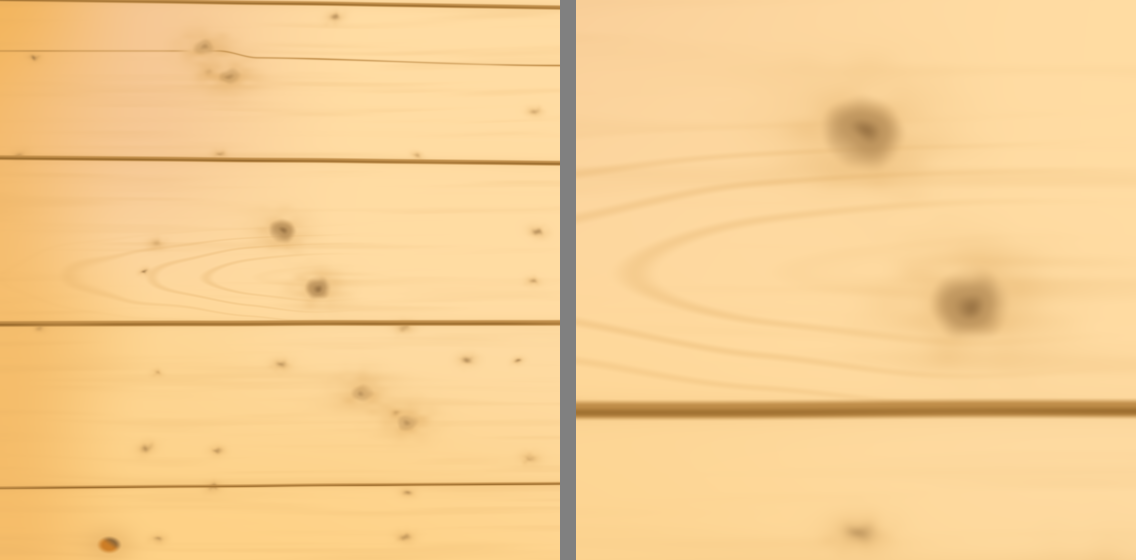
Left: the whole. Right: its middle third, enlarged.
Write a three.js fragment shader that draws this texture.

```glsl
// Four pale pine boards with brown horizontal seams, soft grain, knots and a hairline crack.
varying vec2 vUv;

const vec3 CREAM = vec3(1.0, 0.86, 0.635);
const vec3 HONEY = vec3(0.995, 0.82, 0.525);
const vec3 AMBER = vec3(0.95, 0.71, 0.37);
const vec3 BLUSH = vec3(0.96, 0.78, 0.58);
const vec3 GRAIN = vec3(0.86, 0.65, 0.36);
const vec3 SEAM_BROWN = vec3(0.74, 0.54, 0.27);
const vec3 SEAM_DARK = vec3(0.56, 0.38, 0.14);
const vec3 KNOT_BROWN = vec3(0.71, 0.55, 0.34);
const vec3 KNOT_DARK = vec3(0.48, 0.34, 0.18);
const vec3 RESIN = vec3(0.78, 0.45, 0.10);

// Seams from bottom to top: heights at both edges and half widths
const vec4 SEAM_LEFT = vec4(0.128, 0.421, 0.718, 1.001);
const vec4 SEAM_RIGHT = vec4(0.137, 0.424, 0.709, 0.987);
const vec4 SEAM_HALF = vec4(0.0025, 0.0048, 0.0040, 0.0036);

const vec2 ARCH_CENTRE = vec2(0.62, 0.505);
const vec2 ARCH_SIZE = vec2(0.34, 0.055);
const vec2 RESIN_KNOT = vec2(0.195, 0.027);
const vec2 SPECK_GRID = vec2(9.0, 13.0);
const float SPECK_CHANCE = 0.15;
const float KNOT_RADIUS = 0.022;
const float SOFT = 0.0022;

float hash(vec2 p) {
  vec3 q = fract(vec3(p.xyx) * 0.1031);
  q += dot(q, q.yzx + 33.33);
  return fract((q.x + q.y) * q.z);
}

float noise(vec2 p) {
  vec2 i = floor(p), f = fract(p);
  f = f * f * (3.0 - 2.0 * f);
  return mix(mix(hash(i), hash(i + vec2(1.0, 0.0)), f.x),
             mix(hash(i + vec2(0.0, 1.0)), hash(i + 1.0), f.x), f.y);
}

// Full inside the half width, with a soft edge
float band(float d, float halfWidth) {
  return 1.0 - smoothstep(halfWidth - SOFT, halfWidth + SOFT, abs(d));
}

// Cream to honey downwards, blush at the upper left, amber along the left edge
vec3 boardTone(vec2 p, float board) {
  float cloud = noise(p * vec2(3.0, 5.0) + 6.0) - 0.5;
  vec3 c = mix(HONEY, CREAM, smoothstep(0.0, 0.55, p.y + 0.25 * (p.x - 0.5) + 0.15 * cloud));
  float pink = (1.0 - smoothstep(0.22, 0.62, p.x + 0.1 * cloud)) * smoothstep(0.38, 0.8, p.y);
  c = mix(c, BLUSH, pink);
  float edge = 1.0 - smoothstep(-0.02, 0.27, p.x + 0.1 * cloud);
  c = mix(c, AMBER, edge * (0.72 + 0.28 * smoothstep(0.7, 1.0, p.y)));
  return c * (0.995 + 0.01 * hash(vec2(board, 4.0)));
}

// Paired knots step diagonally across the boards, strongest on the middle one
vec3 addKnots(vec3 c, vec2 p) {
  for (int i = 0; i < 6; i++) {
    float k = floor(float(i) / 2.0) - 1.0;
    float side = mod(float(i), 2.0) * 2.0 - 1.0;
    float size = 1.0 - 0.5 * abs(k);
    vec2 centre = vec2(0.537 - 0.15 * k, 0.537 + 0.308 * k + 0.0435 * k * k);
    vec2 d = p - centre - side * vec2(0.032 - 0.0095 * k, -0.0515 * size);
    d += 0.007 * (vec2(noise(p * 60.0), noise(p * 60.0 + 9.0)) - 0.5);
    float r = length(d * vec2(mix(0.5, 0.95, size), 1.0)) / (KNOT_RADIUS * mix(0.4, 1.0, size));
    vec2 h = d * vec2(0.7, 1.0) / KNOT_RADIUS;
    float halo = exp(-0.45 * dot(h, h));
    c = mix(c, GRAIN, halo * (0.2 + 0.35 * noise(p * vec2(45.0, 95.0))));
    c = mix(c, KNOT_BROWN, (1.0 - smoothstep(0.45, 1.1, r)) * (0.85 * size - 0.05));
    c = mix(c, KNOT_DARK, (1.0 - smoothstep(0.0, 0.5, r)) * 0.5 * size);
  }
  vec2 d = (p - RESIN_KNOT) * vec2(0.72, 1.0);
  float r = length(d) / 0.0145;
  c = mix(c, GRAIN, 0.45 * exp(-0.2 * r * r));
  vec3 resin = mix(RESIN, KNOT_DARK, smoothstep(-0.004, 0.014, d.x + d.y));
  return mix(c, resin, 0.85 * (1.0 - smoothstep(0.5, 1.2, r)));
}

vec3 addSpecks(vec3 c, vec2 p) {
  vec2 cell = floor(p * SPECK_GRID);
  vec2 jitter = vec2(hash(cell + 3.1), hash(cell + 17.7));
  vec2 d = p - (cell + 0.3 + 0.4 * jitter) / SPECK_GRID;
  float size = mix(0.003, 0.006, hash(cell + 41.0));
  d.y += 0.4 * (jitter.x - 0.5) * d.x;
  d += 0.004 * (noise(p * 110.0) - 0.5);
  float r = length(d * vec2(0.65, 1.0)) / size;
  float present = step(hash(cell + 71.0), SPECK_CHANCE);
  c = mix(c, GRAIN, present * 0.35 * exp(-0.22 * r * r));
  return mix(c, KNOT_DARK, present * (0.12 + 0.38 * jitter.y) * exp(-1.2 * r * r));
}

void main() {
  vec2 p = vUv;
  vec4 seams = mix(SEAM_LEFT, SEAM_RIGHT, p.x) + 0.0015 * (noise(vec2(p.x * 7.0, 2.0)) - 0.5);
  float board = dot(step(seams, vec4(p.y)), vec4(1.0));
  vec3 c = boardTone(p, board);

  // Long grain streaks, shifted on every board
  vec2 g = vec2(p.x, p.y + 0.012 * noise(p * vec2(3.0, 5.0) + board * 7.0)) + board * 3.7;
  float streak = 0.6 * noise(g * vec2(3.0, 65.0)) + 0.4 * noise(g * vec2(6.0, 150.0));
  c = mix(c, GRAIN, 0.14 * smoothstep(0.45, 0.95, streak));

  // Nested growth arches on the middle board
  float arch = length((p - ARCH_CENTRE) / ARCH_SIZE) + 0.25 * noise(p * vec2(9.0, 20.0));
  float ring = 1.0 - smoothstep(0.0, 0.18, abs(fract(arch / 0.34) - 0.5));
  float reach = (1.0 - smoothstep(1.3, 2.1, arch)) * smoothstep(0.4, 0.7, arch);
  reach *= (1.0 - smoothstep(0.4, 0.7, p.x)) * step(abs(board - 2.0), 0.5);
  c = mix(c, GRAIN, 0.24 * ring * reach);

  c = addKnots(addSpecks(c, p), p);

  // Hairline crack bending down past the knot on the top board
  float crackY = 0.909 - 0.012 * smoothstep(0.39, 0.46, p.x) - 0.014 * smoothstep(0.42, 1.0, p.x);
  float gap = smoothstep(0.01, 0.05, abs(p.x - 0.355));
  float crack = exp(-pow((p.y - crackY) / 0.0019, 2.0));
  c = mix(c, SEAM_BROWN, crack * gap * (0.45 + 0.4 * noise(vec2(p.x * 14.0, 5.0))));

  // Brown seams with a slightly darker lower lip
  for (int i = 0; i < 4; i++) {
    float d = p.y - seams[i];
    float h = SEAM_HALF[i];
    c = mix(c, GRAIN, 0.25 * exp(-abs(d) / 0.006));
    c = mix(c, SEAM_BROWN, 0.92 * band(d, h));
    float lip = exp(-pow((d + 0.3 * h) / (0.5 * h), 2.0));
    c = mix(c, SEAM_DARK, lip * (0.35 + 0.4 * noise(vec2(p.x * 9.0, float(i)))));
  }
  gl_FragColor = vec4(c, 1.0);
}
```
